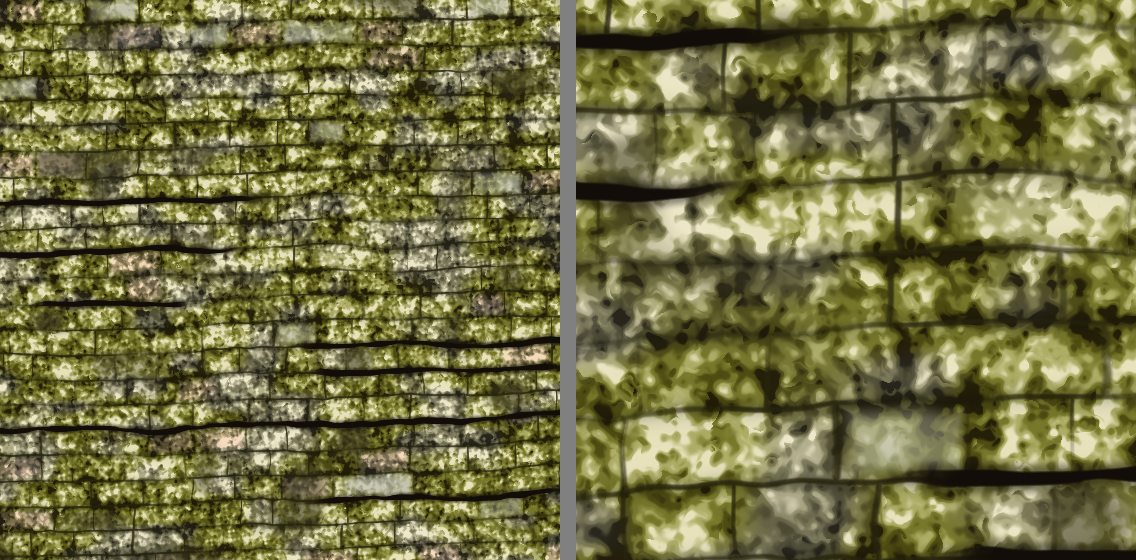
Left: the whole. Right: its middle third, enlarged.
This texture is drawn by a three.js fragment shader. Its source:

```glsl
// Leaf tissue under a microscope: slightly tilted rows of brick-like cells
// filled with mottled green granules, parted by thin walls and black cracks.
// One tone value is summed from noise and cells, then mapped to a colour ramp.
varying vec2 vUv;

float hash(vec2 p) {
  return fract(sin(dot(p, vec2(127.1, 311.7))) * 43758.5453);
}

float noise(vec2 p) {
  vec2 i = floor(p), f = fract(p);
  f = f * f * (3.0 - 2.0 * f);
  return mix(mix(hash(i), hash(i + vec2(1, 0)), f.x),
             mix(hash(i + vec2(0, 1)), hash(i + vec2(1, 1)), f.x), f.y);
}

// Distance to the nearest scattered granule (x) and its random value (y)
vec2 granule(vec2 p) {
  vec2 cell = floor(p), best = vec2(9.0, 0.0);
  for (int j = -1; j <= 1; j++) {
    for (int i = -1; i <= 1; i++) {
      vec2 id = cell + vec2(float(i), float(j));
      vec2 site = id + 0.1 + 0.8 * vec2(hash(id), hash(id + 57.3));
      float d = length(p - site);
      if (d < best.x) best = vec2(d, hash(id + 19.7));
    }
  }
  return best;
}

// Tapered, rough black cracks that lie along row borders
float cracks(vec2 p, float rows) {
  float dark = 0.0;
  for (int i = 0; i < 7; i++) {
    float n = float(i);
    float y = (2.0 + 2.0 * n + floor(2.0 * hash(vec2(n, 4.0)))) / rows;
    float middle = n > 3.5 ? 0.2 : 0.78;
    float reach = i == 1 ? 1.2 : 0.14 + 0.18 * hash(vec2(n, 8.0));
    float taper = 1.0 - smoothstep(0.75, 1.0, abs(p.x - middle) / reach);
    float wave = 0.009 * (noise(vec2(p.x * 11.0, n)) - 0.5);
    float width = taper * (0.0025 + 0.0035 * noise(vec2(p.x * 28.0, n + 20.0)));
    float d = abs(p.y - y - wave) - width;
    dark = max(dark, taper * (1.0 - smoothstep(-0.001, 0.002, d)));
    dark = max(dark, taper * 0.4 * (1.0 - smoothstep(0.0, 0.008, d)));
  }
  return dark;
}

vec3 tissueRamp(float t) {
  vec3 c = mix(vec3(0.14, 0.12, 0.03), vec3(0.31, 0.30, 0.07), smoothstep(-0.02, 0.17, t));
  c = mix(c, vec3(0.47, 0.47, 0.17), smoothstep(0.22, 0.46, t));
  c = mix(c, vec3(0.68, 0.68, 0.40), smoothstep(0.50, 0.72, t));
  return mix(c, vec3(0.91, 0.89, 0.74), smoothstep(0.74, 0.96, t));
}

void main() {
  // Tilt and wobble the rows
  vec2 p = vUv;
  p.y -= 0.035 * p.x * (1.0 - 0.6 * p.y);
  p.y += 0.012 * (noise(vUv * vec2(7.0, 9.0)) - 0.5);
  p += 0.004 * (vec2(noise(vUv * 45.0), noise(vUv * 45.0 + 31.0)) - 0.5);

  // Brick layout with uneven cell lengths
  const float rows = 22.0, columns = 11.0;
  float row = floor(p.y * rows);
  float x = p.x * columns + 7.0 * hash(vec2(row, 2.0));
  x += 1.1 * noise(vec2(x * 0.7, row * 5.3));
  vec2 id = vec2(floor(x), row);
  vec2 f = vec2(fract(x), fract(p.y * rows));
  vec2 edge = min(f, 1.0 - f) / vec2(columns, rows);
  float border = min(edge.x, edge.y);
  float inside = smoothstep(0.0, 0.013, border);

  // Mottling: patches, fine turned grain and round granules
  vec2 turned = mat2(0.8, 0.6, -0.6, 0.8) * vUv;
  float patches = noise(p * vec2(25.0, 42.0));
  float grain = noise(turned * 95.0);
  float fine = noise(turned.yx * 185.0 + 11.0);
  vec2 g = granule(vUv * 105.0 + 1.5 * vec2(grain, fine));
  float bead = 1.0 - smoothstep(0.15, 0.6, g.x);

  float tone = 0.49 + 0.62 * (patches - 0.5) + 0.60 * (grain - 0.5) + 0.62 * (fine - 0.5);
  tone += 0.55 * bead * (g.y - 0.56);
  tone += 0.22 * (inside - 0.5) + 0.20 * (hash(id + 3.1) - 0.5);
  tone -= 0.22 * smoothstep(0.6, 0.9, noise(vUv * vec2(60.0, 12.0)));
  vec3 color = tissueRamp(tone);

  // Greyish areas, emptied cells and a few rosy cells
  float luma = dot(color, vec3(0.3, 0.6, 0.1));
  float grey = smoothstep(0.42, 0.85, noise(p * vec2(15.0, 26.0) + 40.0));
  color = mix(color, luma * vec3(1.03, 1.0, 0.88) + 0.04, 0.75 * grey);
  float clear = step(0.95, hash(id + 8.4)) * inside * (0.35 + 0.4 * patches);
  color = mix(color, vec3(0.70, 0.71, 0.64), clear);
  float rosy = step(hash(id + 15.2), 0.06) * inside;
  color = mix(color, luma * vec3(1.12, 0.95, 0.82), 0.65 * rosy);

  // Blurred dark smudges
  float smudge = smoothstep(0.76, 0.96, noise(vUv * vec2(11.0, 14.0) + 6.0));
  color = mix(color, vec3(0.25, 0.24, 0.14), 0.6 * smudge);

  // Thin walls that fade in and out, with a soft shadow beside the rows
  float presence = smoothstep(0.25, 0.65, noise(p * vec2(13.0, 17.0) + 70.0));
  float wall = 1.0 - smoothstep(0.0006, 0.0026, border);
  color *= 1.0 - 0.28 * exp(-edge.y / 0.004);
  color = mix(color, vec3(0.15, 0.14, 0.05), wall * (0.2 + 0.6 * presence));

  color = mix(color, vec3(0.07, 0.05, 0.03), cracks(p, rows));
  gl_FragColor = vec4(color, 1.0);
}
```
